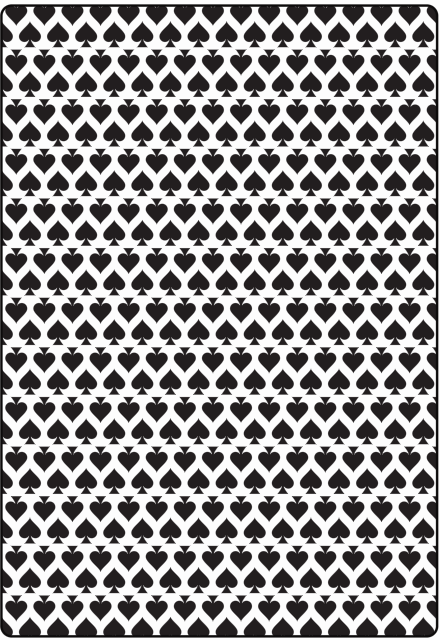
This pattern is drawn by a WebGL 1 fragment shader. Its source:

```glsl
precision highp float;
// Rounded card filled with rows of interlocking inverted and upright spades.

uniform vec2 u_resolution;

// Lengths are fractions of the canvas height, y measured from the top.
#define PITCH vec2(0.0439, 0.07754)
#define COLUMN_STARTS vec2(0.0254, 0.0029)
#define SPADE_HEIGHT 0.040
#define UPRIGHT_BASE 0.0738
#define CARD_MIN vec2(0.0003, 0.0068)
#define CARD_MAX vec2(0.6849, 0.9962)
#define CORNER_RADIUS 0.018
#define BORDER_WIDTH 0.0038
#define EDGE_SOFTNESS 0.0019
#define PAPER vec3(0.993)
#define INK vec3(0.132, 0.116, 0.120)
#define BORDER_INK vec3(0.05, 0.045, 0.045)

// Spade of height 1: base centred on the origin, tip at (0, 1)
float spadeDistance(vec2 q) {
  float x = abs(q.x);
  const float waist = 0.42;
  const float halfWidth = 0.428;

  // Ogee flank from the tip to the widest point
  float t = clamp((1.0 - q.y) / (1.0 - waist), 0.0, 1.0);
  float flank = halfWidth * t * (0.72 + t * (1.56 - 1.28 * t));
  float slope = halfWidth / (1.0 - waist) * (0.72 + t * (3.12 - 3.84 * t));
  float body = (x - flank) / sqrt(1.0 + slope * slope);
  body = max(body, max(waist - q.y, q.y - 1.0));

  // Round lobes
  float lobe = length(vec2(x - 0.5 * halfWidth, q.y - waist)) - 0.5 * halfWidth;

  // Flared stem
  float flare = clamp(1.0 - q.y / 0.25, 0.0, 1.0);
  float stem = (x - 0.05 - 0.155 * pow(flare, 1.25)) * 0.8;
  stem = max(stem, max(-q.y, q.y - waist - 0.05));

  // Core that closes the seam between flank, lobes and stem
  float core = length(vec2(x, q.y - waist)) - 0.13;

  // Solid inside across the widest line
  float girdle = max(x - halfWidth + 0.05, abs(q.y - waist) - 0.06);

  return min(min(min(body, core), min(lobe, stem)), girdle);
}

// Signed horizontal distance to the nearest column centre
float columnOffset(float x, float start) {
  return mod(x - start + 0.5 * PITCH.x, PITCH.x) - 0.5 * PITCH.x;
}

// Each row holds inverted spades above, upright ones half a column aside
float spadeRows(vec2 p) {
  float margin = 0.5 * (PITCH.y - UPRIGHT_BASE);
  float y = mod(p.y + margin, PITCH.y) - margin;
  vec2 inverted = vec2(columnOffset(p.x, COLUMN_STARTS.x), y);
  vec2 upright = vec2(columnOffset(p.x, COLUMN_STARTS.y), UPRIGHT_BASE - y);
  return SPADE_HEIGHT * min(spadeDistance(inverted / SPADE_HEIGHT),
                            spadeDistance(upright / SPADE_HEIGHT));
}

// Rounded rectangle of the card
float cardDistance(vec2 p) {
  vec2 halfSize = 0.5 * (CARD_MAX - CARD_MIN);
  vec2 d = abs(p - 0.5 * (CARD_MIN + CARD_MAX)) - halfSize + CORNER_RADIUS;
  return length(max(d, 0.0)) + min(max(d.x, d.y), 0.0) - CORNER_RADIUS;
}

// Smooth edge, never thinner than a pixel
float coverage(float d) {
  float soft = max(0.5 * EDGE_SOFTNESS, 0.75 / u_resolution.y);
  return 1.0 - smoothstep(-soft, soft, d);
}

void main() {
  vec2 p = gl_FragCoord.xy / u_resolution.y;
  p.y = 1.0 - p.y;

  float card = cardDistance(p);
  vec3 color = mix(PAPER, INK, coverage(spadeRows(p)));
  color = mix(BORDER_INK, color, coverage(card + BORDER_WIDTH));
  color = mix(PAPER, color, coverage(card));
  gl_FragColor = vec4(color, 1.0);
}
```
